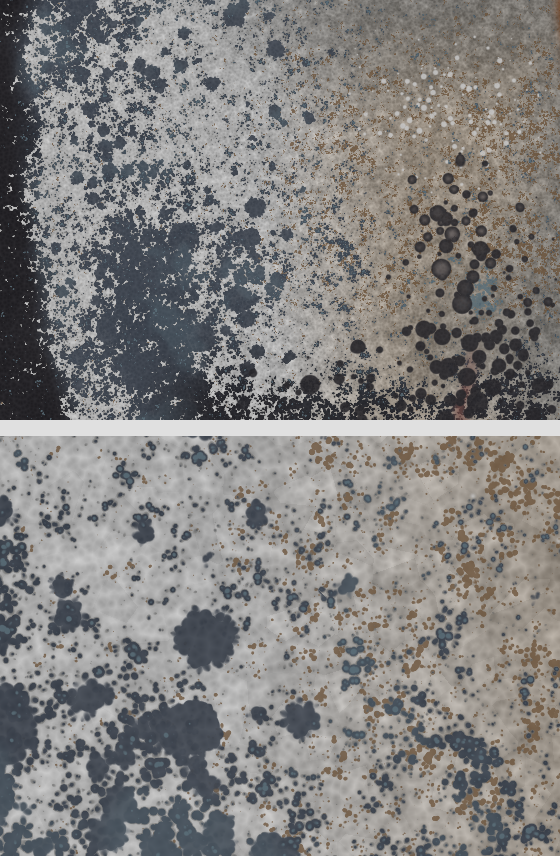
Top, the full canvas; bottom, a detail of the centre.
Reproduce this texture procedurally as a Shadertoy shader.

```glsl
// Weathered metal sheet: flaking slate paint, pale mottling, rust specks and dark round drops.
#define LIGHT_GRAY  vec3(0.67, 0.67, 0.67)
#define WARM_GRAY   vec3(0.60, 0.56, 0.51)
#define SHADE_GRAY  vec3(0.42, 0.42, 0.415)
#define SLATE       vec3(0.245, 0.27, 0.31)
#define SOOT        vec3(0.145, 0.14, 0.155)
#define TEAL        vec3(0.36, 0.44, 0.48)
#define RUST        vec3(0.41, 0.31, 0.21)
#define BLOTCH_SCALE 12.0
#define DROP_SCALE   19.0
#define PEBBLE_SCALE 42.0
#define EDGE_SOFT    0.0022

const mat2 TURN = mat2(0.8, 0.6, -0.6, 0.8);

vec2 hash2(vec2 p) {
    vec3 q = fract(p.xyx * vec3(0.1031, 0.1030, 0.0973));
    q += dot(q, q.yzx + 33.33);
    return fract((q.xx + q.yz) * q.zy);
}

// Cellular noise: distance to the nearest point, and the id of that point
vec2 cells(vec2 p) {
    vec2 base = floor(p), best = vec2(9.0, 0.0);
    for (int j = -1; j <= 1; j++)
    for (int i = -1; i <= 1; i++) {
        vec2 cell = base + vec2(i, j);
        float d = length(cell + hash2(cell) - p);
        if (d < best.x) best = vec2(d, hash2(cell + 57.0).x);
    }
    return best;
}

// Scattered discs: signed depth inside the nearest disc, and its id
vec2 discs(vec2 p, float scale, float cover) {
    p *= scale;
    vec2 base = floor(p), best = vec2(-1.0, 0.0);
    for (int j = -1; j <= 1; j++)
    for (int i = -1; i <= 1; i++) {
        vec2 cell = base + vec2(i, j), id = hash2(cell + 91.0);
        float radius = mix(0.18, 0.5, id.y) * smoothstep(id.x, id.x + 0.15, cover);
        float depth = radius - length(cell + hash2(cell) - p);
        if (radius > 0.02 && depth > best.x) best = vec2(depth, id.y);
    }
    return vec2(best.x / scale, best.y);
}

// Layered cellular grain, centred on 0.5
float grain(vec2 p) {
    float sum = 0.0, scale = 13.0;
    for (int k = 0; k < 4; k++) {
        p = TURN * p + 3.7;
        sum += cells(p * scale).x * (k == 0 ? 0.19 : 0.27);
        scale *= 2.25;
    }
    return 0.5 + (sum - 0.44) * 2.2;
}

// Slow irregular drift from layered sines
float drift(vec2 p) {
    float sum = 0.0, amp = 0.5;
    for (int k = 0; k < 4; k++) {
        p = TURN * p * 1.8 + 1.3;
        sum += amp * sin(p.x * 5.0 + 1.7 * sin(p.y * 4.0));
        amp *= 0.6;
    }
    return sum;
}

float patchAt(vec2 p, vec2 center, vec2 size) {
    vec2 q = (p - center) / size;
    return exp(-dot(q, q));
}

void mainImage(out vec4 fragColor, in vec2 fragCoord) {
    vec2 p = fragCoord / iResolution.y;
    float slow = drift(p), speckle = grain(p), fine = cells(p * 120.0).x;
    vec2 pebble = cells(p * PEBBLE_SCALE + 0.3 * slow);
    vec2 q = p + 0.03 * vec2(slow, drift(p + 4.0));

    // Regions of the sheet
    float right = smoothstep(0.6, 1.0, q.x);
    float slate = patchAt(q, vec2(0.36, 0.24), vec2(0.14, 0.32));
    float corner = patchAt(q, vec2(0.19, 0.98), vec2(0.15, 0.32));
    float second = patchAt(q, vec2(0.60, 0.35), vec2(0.08, 0.13));
    float edgeWidth = mix(0.18, 0.07, smoothstep(0.0, 0.55, q.y));
    float edge = smoothstep(edgeWidth + 0.04, edgeWidth - 0.05, q.x);
    float foot = smoothstep(0.24, 0.0, q.y) * smoothstep(0.3, 0.5, q.x);
    float dropZone = patchAt(p, vec2(1.16, 0.18), vec2(0.17, 0.24));

    // Bare metal, darker toward the top and right
    vec3 color = mix(LIGHT_GRAY, WARM_GRAY, right);
    float shade = smoothstep(0.65, 1.05, q.y) * smoothstep(0.35, 0.9, q.x);
    shade = max(shade * 0.75, 0.7 * smoothstep(1.12, 1.4, q.x));
    color = mix(color, SHADE_GRAY, clamp(shade + 0.45 * dropZone, 0.0, 0.9));
    color += 0.04 * slow * right;
    float pebbly = smoothstep(0.25, 0.7, q.x);
    color += pebbly * (0.09 * (0.42 - pebble.x) + 0.06 * (pebble.y - 0.5));
    color += 0.14 * (speckle - 0.5) + 0.09 * (fine - 0.45);

    // Rust in clustered specks
    float rustZone = smoothstep(0.45, 0.95, q.x) * smoothstep(0.12, 0.35, q.y) * smoothstep(1.05, 0.8, q.y);
    float rustGrain = grain(p * 1.4 + 7.0);
    float rust = smoothstep(0.07, -0.07, rustGrain - rustZone * (0.27 + 0.14 * slow));
    color = mix(color, RUST, 0.75 * rust);
    color = mix(color, vec3(0.46, 0.26, 0.13), 0.8 * patchAt(q, vec2(1.34, 0.95), vec2(0.02, 0.09)));

    // Flaking paint with a dusty halo
    float paint = 0.16 - 0.12 * right + 0.62 * slate + 0.36 * corner + 0.22 * second
        + 0.68 * edge + 0.42 * foot + 0.28 * patchAt(q, vec2(0.82, 0.38), vec2(0.07, 0.1))
        - 0.32 * patchAt(q, vec2(0.64, 0.1), vec2(0.13, 0.07)) + 0.05 * slow;
    float sooty = clamp(edge + 0.85 * foot, 0.0, 1.0);
    vec3 paintColor = mix(SLATE, SOOT, sooty) + 0.05 * (fine - 0.45) + 0.02 * slow;
    float tealMask = smoothstep(0.1, 0.6, drift(p * 1.7 + 9.0)) * (1.0 - sooty);
    paintColor = mix(paintColor, TEAL, 0.3 * tealMask);
    color = mix(color, SHADE_GRAY, 0.6 * smoothstep(0.05, -0.05, speckle - paint - 0.09));
    color = mix(color, paintColor, smoothstep(0.05, -0.05, speckle - paint));

    // Ragged slate blotches
    float blotchCover = 0.7 * slate + 0.5 * corner + 0.65 * second + 0.14 * (1.0 - right);
    float blotch = discs(p + 2.0, BLOTCH_SCALE, blotchCover).x;
    blotch = max(blotch, discs(TURN * p + 5.0, BLOTCH_SCALE * 2.2, blotchCover + 0.08 * (1.0 - right)).x);
    blotch += 0.014 * (0.5 - speckle);
    color = mix(color, paintColor, 0.93 * smoothstep(-EDGE_SOFT, EDGE_SOFT, blotch));

    // White chips, teal flakes and a red streak
    float chips = discs(p + 8.0, 70.0, 0.4 * patchAt(p, vec2(1.06, 0.74), vec2(0.2, 0.16))).x;
    color = mix(color, vec3(0.78), 0.85 * smoothstep(-EDGE_SOFT, EDGE_SOFT, chips));
    float flakes = patchAt(q, vec2(1.11, 0.3), vec2(0.08, 0.08));
    color = mix(color, TEAL, 0.8 * smoothstep(0.08, -0.08, speckle - 0.55 * flakes));
    color = mix(color, vec3(0.44, 0.28, 0.26), 0.7 * patchAt(q, vec2(1.12, 0.05), vec2(0.015, 0.09)));

    // Smooth round drops, paler higher up
    float dropCover = 0.8 * dropZone + 0.5 * patchAt(p, vec2(1.08, 0.48), vec2(0.13, 0.11))
        + 0.45 * patchAt(p, vec2(0.82, 0.06), vec2(0.24, 0.12));
    vec2 big = discs(p + 11.0, DROP_SCALE, dropCover);
    vec2 small = discs(TURN * p + 15.0, DROP_SCALE * 1.9, dropCover);
    vec2 drop = big.x > small.x ? big : small;
    float pale = fract(drop.y * 7.0) * smoothstep(0.15, 0.5, p.y);
    vec3 dropColor = mix(SOOT + 0.02, vec3(0.46, 0.43, 0.42), pale * smoothstep(0.0, 0.016, drop.x));
    color = mix(color, dropColor + 0.04 * (fine - 0.45), 0.92 * smoothstep(-EDGE_SOFT, EDGE_SOFT, drop.x));

    fragColor = vec4(clamp(color, 0.0, 1.0), 1.0);
}
```
